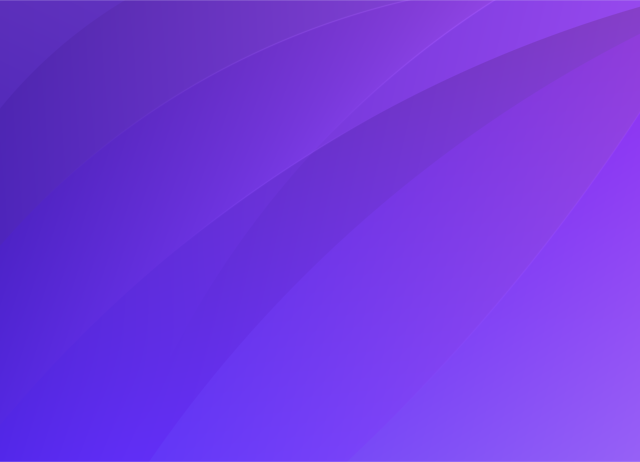
A Shadertoy shader for this background:

```glsl
// Violet backdrop of overlapping translucent sheets swept by large arcs.
// Each sheet has a linear colour field and is painted below its arc,
// from the upper left corner towards the lower right.

const float ASPECT = 1.384;          // shape the layout is composed for
const float SEAM_WIDTH = 0.0017;
const float SEAM_LIGHT = 0.05;
const float STREAK_WIDTH = 0.06;
const float STREAK_LIGHT = 0.012;
const float RIM_HEIGHT = 0.0022;
const float RIM_LIGHT = 0.2;
const vec3 SEAM_TINT = vec3(1.0, 0.8, 1.0);
const vec3 RIM_TINT = vec3(0.8, 0.75, 0.95);
const vec3 FOLD_TINT = vec3(0.018, 0.008, 0.024);

// Colour fields: value at the lower left, change along x, change along y
const mat3 CORNER = mat3(0.23, 0.105, 0.73,  0.10, 0.05, 0.10,   0.13, 0.08, 0.00);
const mat3 SHADE  = mat3(0.305, 0.14, 0.81,  0.31, 0.16, 0.26,   0.00, 0.01, -0.15);
const mat3 VEIL   = mat3(0.335, 0.16, 0.91,  0.37, 0.19, 0.32,  -0.07, -0.05, -0.28);
const mat3 CREST  = mat3(0.36, 0.175, 0.81,  0.26, 0.14, 0.15,  -0.03, -0.03, -0.03);
const mat3 BAND   = mat3(0.315, 0.148, 0.93, 0.25, 0.12, 0.14,  -0.04, -0.02, -0.29);
const mat3 SLOPE  = mat3(0.318, 0.182, 0.965, 0.28, 0.14, 0.02, -0.04, -0.09, -0.14);
const mat3 GLOW   = mat3(0.32, 0.18, 0.965,  0.27, 0.20, 0.00,  -0.05, -0.22, -0.02);

// Arcs, each through three points from left to right, in canvas heights
const mat3x2 CORNER_ARC = mat3x2(0.000, 0.765, 0.126, 0.895, 0.271, 1.000);
const mat3x2 SHADE_ARC  = mat3x2(0.000, 0.468, 0.361, 0.780, 0.884, 1.000);
const mat3x2 FOLD_ARC   = mat3x2(0.522, 0.480, 0.691, 0.686, 1.070, 1.000);
const mat3x2 BAND_ARC   = mat3x2(0.000, 0.080, 0.695, 0.682, 1.386, 0.986);
const mat3x2 SLOPE_ARC  = mat3x2(0.322, 0.000, 0.924, 0.637, 1.386, 0.928);
const mat3x2 GLOW_ARC   = mat3x2(0.776, 0.025, 1.119, 0.395, 1.386, 0.760);

// Signed distance to the circle through three points, positive at upper left
float arc(vec2 p, mat3x2 k) {
    vec2 a = k[0], b = k[1] - a, c = k[2] - a;
    float turn = 2.0 * (b.x * c.y - b.y * c.x);
    float bb = dot(b, b), cc = dot(c, c);
    vec2 toCentre = vec2(c.y * bb - b.y * cc, b.x * cc - c.x * bb) / turn;
    return -sign(turn) * (length(p - a - toCentre) - length(toCentre));
}

// Antialiased coverage of the lower right side
float below(float d) {
    float px = 0.75 / iResolution.y;
    return 1.0 - smoothstep(-px, px, d);
}

// Thin highlight along an arc
vec3 seam(float d, float strength) {
    float width = max(SEAM_WIDTH, 0.7 / iResolution.y);
    return SEAM_TINT * SEAM_LIGHT * strength * exp(-d * d / (width * width));
}

void mainImage(out vec4 fragColor, in vec2 fragCoord) {
    vec2 uv = fragCoord / iResolution.xy;
    vec2 p = uv * vec2(ASPECT, 1.0);
    vec3 field = vec3(1.0, uv);

    float shadeEdge = arc(p, SHADE_ARC);
    float fold = arc(p, FOLD_ARC);
    float bandEdge = arc(p, BAND_ARC);
    float glowEdge = arc(p, GLOW_ARC);

    // Dark sheets at upper left
    vec3 color = mix(CORNER * field, SHADE * field, below(arc(p, CORNER_ARC)));
    vec3 veil = VEIL * field + STREAK_LIGHT * exp(-abs(fold) / STREAK_WIDTH);
    color = mix(color, veil, below(shadeEdge));
    color += seam(shadeEdge, smoothstep(0.0, 0.5, uv.x));

    // Bright crest behind the fold, only above the band
    color = mix(color, CREST * field, below(fold) * smoothstep(0.5, 0.65, uv.y));
    color += seam(fold, smoothstep(0.65, 0.95, uv.y));

    // Shadowed band, with the fold showing faintly through it
    vec3 band = BAND * field;
    band += FOLD_TINT * (1.0 - below(fold)) * smoothstep(0.15, 0.6, uv.y);
    float bandOpacity = mix(0.5, 1.0, smoothstep(0.0, 0.35, uv.x));
    color = mix(color, band, below(bandEdge) * bandOpacity);
    float bandSeam = smoothstep(0.25, 0.4, uv.x) * (1.0 - smoothstep(0.48, 0.6, uv.x));
    color += seam(bandEdge, 0.7 * bandSeam);

    // Open slope and the bright sheet at lower right
    color = mix(color, SLOPE * field, below(arc(p, SLOPE_ARC)));
    color = mix(color, GLOW * field, below(glowEdge));
    color += seam(glowEdge, 0.5 * smoothstep(0.0, 0.5, uv.y));

    // Pale hairline along the top and bottom rims
    float rimDistance = min(uv.y, 1.0 - uv.y);
    float rim = 1.0 - smoothstep(0.5 * RIM_HEIGHT, 1.5 * RIM_HEIGHT, rimDistance);
    color = mix(color, RIM_TINT, RIM_LIGHT * rim);

    fragColor = vec4(clamp(color, 0.0, 1.0), 1.0);
}
```
